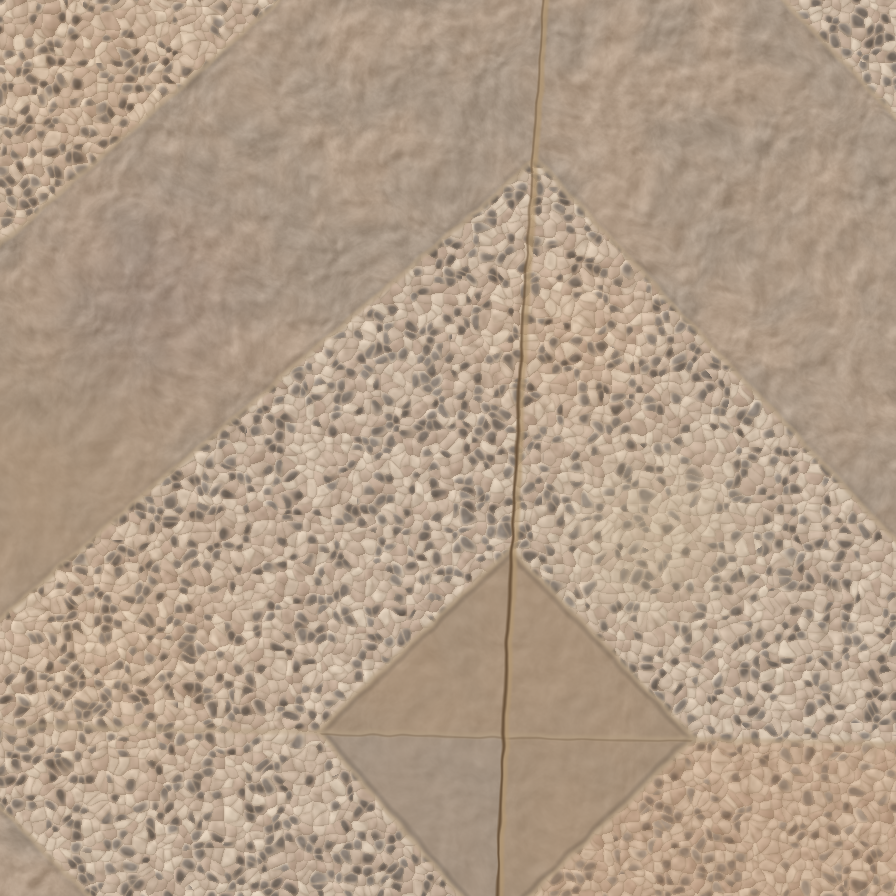
A Shadertoy shader for this texture:

```glsl
// Paving of smooth stone bands and a small diamond set among pebbled slabs.
// Signed line distances lay out the slabs; cellular noise makes the pebbles,
// warped fractal noise the smooth stone, and thin bands the grout and seams.

const float PEBBLES = 90.0;        // cells across the canvas
const float DARK_SHARE = 0.36;     // share of dark pebbles
const float GROUT_WIDTH = 0.004;
const float WOBBLE = 0.003;        // unevenness of edges
const vec3 STONE_GREY = vec3(0.645, 0.580, 0.515);
const vec3 STONE_TAN = vec3(0.695, 0.610, 0.530);
const vec3 STONE_BROWN = vec3(0.655, 0.560, 0.460);
const vec3 PEBBLE_CREAM = vec3(0.845, 0.780, 0.700);
const vec3 PEBBLE_PINK = vec3(0.735, 0.640, 0.565);
const vec3 PEBBLE_DARK = vec3(0.500, 0.455, 0.415);
const vec3 MORTAR = vec3(0.680, 0.600, 0.515);
const vec3 GROUT = vec3(0.710, 0.625, 0.510);
const vec3 SEAM_TAN = vec3(0.70, 0.59, 0.44);
const vec3 SEAM_DARK = vec3(0.38, 0.29, 0.20);

vec2 hash2(vec2 p) {
    vec3 q = fract(p.xyx * vec3(0.1031, 0.1030, 0.0973));
    q += dot(q, q.yzx + 33.33);
    return fract((q.xx + q.yz) * q.zy);
}

float noise(vec2 p) {
    vec2 i = floor(p), f = fract(p);
    f = f * f * (3.0 - 2.0 * f);
    return mix(mix(hash2(i).x, hash2(i + vec2(1, 0)).x, f.x),
               mix(hash2(i + vec2(0, 1)).x, hash2(i + vec2(1, 1)).x, f.x), f.y);
}

float fbm(vec2 p) {
    float sum = 0.0, amp = 0.5;
    for (int i = 0; i < 5; i++) {
        sum += amp * noise(p);
        p = mat2(1.6, 1.2, -1.2, 1.6) * p + 7.3;
        amp *= 0.5;
    }
    return sum;
}

// Distance to the line a-b, drawn left to right; positive lies below it
float below(vec2 p, vec2 a, vec2 b) {
    vec2 d = normalize(b - a);
    return dot(p - a, vec2(-d.y, d.x));
}

float blob(vec2 p, vec2 c, float r) {
    return exp(-dot(p - c, p - c) / (r * r));
}

// Positive inside smooth stone, negative on pebbles
float diamondShape(vec2 p) {
    float upper = min(below(p, vec2(0.354, 0.816), vec2(0.570, 0.612)),
                      below(p, vec2(0.570, 0.612), vec2(0.775, 0.824)));
    float lower = max(below(p, vec2(0.354, 0.816), vec2(0.514, 1.0)),
                      below(p, vec2(0.592, 1.0), vec2(0.775, 0.824)));
    return min(upper, -lower);
}

float bandShape(vec2 p, float seam) {
    float left = min(below(p, vec2(0.0, 0.273), vec2(0.3125, 0.0)),
                     -below(p, vec2(0.0, 0.69), vec2(0.596, 0.18)));
    float right = min(below(p, vec2(0.875, 0.0), vec2(1.0, 0.13)),
                      -below(p, vec2(0.600, 0.18), vec2(1.0, 0.605)));
    float corner = below(p, vec2(0.0, 0.9), vec2(0.098, 1.0));
    return max(seam < 0.0 ? left : right, corner);
}

vec3 pebbles(vec2 p, float calm) {
    vec2 g = p * PEBBLES + 0.9 * vec2(noise(p * 60.0), noise(p * 60.0 + 19.0));
    vec2 cell = floor(g), id = cell, away = vec2(0.0);
    float near = 9.0, second = 9.0;
    for (int y = -1; y <= 1; y++)
    for (int x = -1; x <= 1; x++) {
        vec2 c = cell + vec2(x, y);
        vec2 d = c + 0.1 + 0.8 * hash2(c) - g;
        float len = length(d);
        if (len < near) { second = near; near = len; id = c; away = d; }
        else second = min(second, len);
    }
    vec2 r = hash2(id + 41.0);
    vec3 col = mix(PEBBLE_PINK, PEBBLE_CREAM, r.y * (1.0 - 0.4 * calm));
    float share = DARK_SHARE + 0.14 * (noise(p * 9.0) - 0.5);
    float dark = step(r.x, share) * smoothstep(0.75, 0.2, near);
    col = mix(col, PEBBLE_DARK + 0.12 * (r.y - 0.5), dark * (1.0 - 0.5 * calm));
    col = mix(MORTAR, col, 0.5 + 0.5 * smoothstep(0.0, 0.4, second - near));
    col += 0.10 * dot(away, vec2(0.6, 0.8)) * (1.0 - 0.4 * calm);
    return col + 0.09 * (noise(p * 150.0) - 0.5);
}

vec3 smoothStone(vec2 p) {
    vec2 w = p + 0.04 * vec2(fbm(p * 12.0), fbm(p * 12.0 + 31.0));
    float tone = smoothstep(0.2, 0.75, fbm(w * 17.0));
    vec3 col = mix(STONE_GREY, STONE_TAN, tone);
    float relief = fbm(w * 55.0) - fbm(w * 55.0 + vec2(0.3, 0.4));
    col += 0.20 * relief + 0.08 * (fbm(p * 75.0) - 0.48);
    col = mix(col, STONE_BROWN, 0.6 * blob(p, vec2(0.03, 0.57), 0.2));
    return col - vec3(0.035, 0.035, 0.02) * blob(p, vec2(0.17, 0.33), 0.11);
}

void mainImage(out vec4 fragColor, in vec2 fragCoord) {
    vec2 p = fragCoord / iResolution.xy;
    p.y = 1.0 - p.y;    // layout runs downwards
    float px = 1.0 / iResolution.y;
    vec2 e = p + WOBBLE * (vec2(noise(p * 60.0), noise(p * 60.0 + 9.0)) - 0.5);

    // Layout
    float seam = e.x - (0.607 - 0.051 * e.y - 0.004 * sin(3.14159 * e.y));
    float cross = e.y - (0.810 + 0.020 * e.x);
    float diamond = diamondShape(e);
    float slab = max(bandShape(e, seam), diamond);
    float lower = smoothstep(-0.004, 0.004, cross);
    float right = smoothstep(-0.004, 0.004, seam);

    // Materials with broad colour drifts
    vec3 rough = pebbles(p, 0.6 * lower * right);
    rough -= vec3(0.0, 0.025, 0.045) * lower * right;
    rough = mix(rough, vec3(0.77, 0.69, 0.57), 0.4 * blob(p, vec2(0.73, 0.60), 0.09));
    float warm = blob(p, vec2(0.1, 0.1), 0.2) + blob(p, vec2(0.12, 0.73), 0.16) + blob(p, vec2(0.64, 0.38), 0.1);
    rough += vec3(0.01, -0.008, -0.025) * warm;
    vec3 stone = smoothStone(p);
    float inDiamond = smoothstep(-px, px, diamond);
    vec3 quarter = mix(STONE_BROWN - 0.01, STONE_GREY - 0.02, lower * (1.0 - right));
    stone = mix(stone, quarter, 0.6 * inDiamond);
    vec3 col = mix(rough, stone, smoothstep(-0.002 - px, 0.002 + px, slab));

    // Grout along slab edges, with a faint shaded lip
    float edge = smoothstep(GROUT_WIDTH + px, GROUT_WIDTH * 0.2, abs(slab));
    col = mix(col, GROUT, 0.5 * edge);
    float lip = smoothstep(0.004 + px, 0.0, abs(slab - 0.005));
    col *= 1.0 - (0.04 + 0.07 * inDiamond) * lip;

    // Cross seam: pale through pebbles, thin and darker through the diamond
    col = mix(col, GROUT, 0.5 * smoothstep(0.005 + px, 0.0, abs(cross)));
    col = mix(col, SEAM_DARK, 0.28 * inDiamond * smoothstep(0.001 + px, 0.0, abs(cross - 0.002)));

    // Vertical seam: tan joint beside a narrow crack that deepens downwards
    col = mix(col, SEAM_TAN, 0.65 * smoothstep(0.005 + px, 0.001, abs(seam - 0.002)));
    float depth = smoothstep(0.2, 0.5, p.y);
    float crackWidth = 0.001 + 0.0016 * depth * noise(vec2(3.0, p.y * 22.0));
    float crack = smoothstep(crackWidth + 1.2 * px, 0.0, abs(seam + 0.001));
    col = mix(col, SEAM_DARK, crack * (0.45 + 0.4 * depth));

    fragColor = vec4(clamp(col, 0.0, 1.0), 1.0);
}
```
